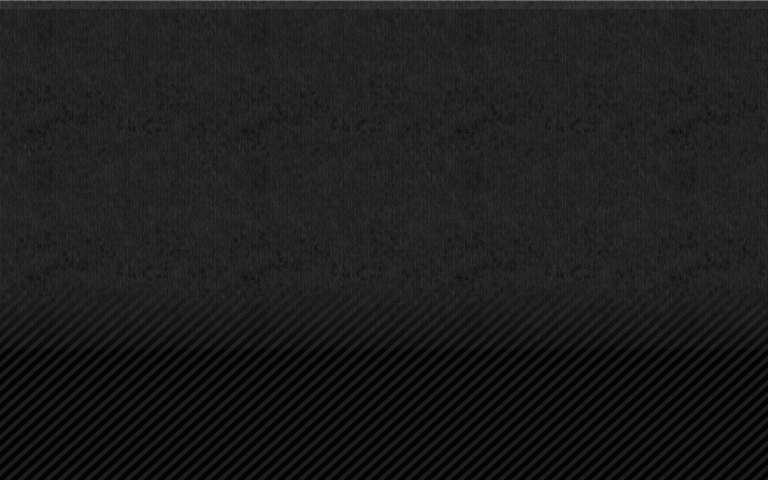
Reproduce this background procedurally as a Shadertoy shader.

```glsl
const float TAU = 6.2831853;

vec2 hash2(vec2 p) {
    vec3 q = fract(p.xyx * vec3(0.1031, 0.1030, 0.0973));
    q += dot(q, q.yzx + 33.33);
    return fract((q.xx + q.yz) * q.zy);
}

// Cellular noise that wraps after "count" cells, centred near zero
float cells(vec2 tile, vec2 count) {
    vec2 p = tile * count;
    vec2 id = floor(p);
    float nearest = 2.0;
    for (int y = -1; y <= 1; y++) {
        for (int x = -1; x <= 1; x++) {
            vec2 cell = id + vec2(x, y);
            vec2 seed = cell + hash2(mod(cell, count) + count);
            nearest = min(nearest, length(seed - p));
        }
    }
    return nearest - 0.5;
}

// Soft elongated spot around a centre
float smudge(vec2 p, vec2 radius) {
    p /= radius;
    return exp(-dot(p, p));
}

// Worn woven cloth, one repeat per unit square, y pointing down
float cloth(vec2 tile) {
    // Ragged outlines for the blotches
    vec2 worn = tile + 0.02 * vec2(cells(tile, vec2(41.0, 29.0)),
                                   cells(tile, vec2(47.0, 31.0)));
    float blotch = 0.012 * cells(worn, vec2(5.0, 4.0))
                 + 0.022 * cells(worn, vec2(14.0, 9.0))
                 + 0.026 * cells(worn, vec2(34.0, 21.0));

    // Fine vertical threads and grain
    float thread = 0.050 * cells(tile, vec2(137.0, 23.0))
                 + 0.042 * cells(tile, vec2(142.0, 98.0))
                 + 0.006 * sin(TAU * tile.x * 61.0)
                 + 0.004 * sin(TAU * tile.x * 43.0 + 2.0 * sin(TAU * tile.x * 3.0));

    // Sparse dark flecks in clusters, denser in the lower part of the repeat
    float cluster = smoothstep(0.15, -0.25, cells(worn, vec2(6.0, 5.0)));
    float fleck = smoothstep(-0.12, -0.34, cells(worn, vec2(25.0, 15.0))) * cluster;
    fleck *= 0.65 + 0.35 * sin(TAU * (tile.y - 0.55));

    // Dark scuffs, broken up by the fine cells
    vec2 slant = tile - vec2(0.26, 0.85);
    slant.y += slant.x * 0.45;
    float scuff = smudge(slant, vec2(0.19, 0.05))
                + 0.9 * smudge(tile - vec2(0.22, 0.21), vec2(0.05, 0.10))
                + 0.6 * smudge(tile - vec2(0.91, 0.95), vec2(0.05, 0.07))
                + 0.4 * smudge(tile - vec2(0.68, 0.80), vec2(0.14, 0.06));
    scuff *= max(0.0, 0.65 + 2.0 * cells(worn, vec2(27.0, 18.0)));
    return 0.151 + blotch + thread - 0.036 * fleck - 0.038 * scuff;
}

void mainImage(out vec4 fragColor, in vec2 fragCoord) {
    vec2 p = fragCoord / iResolution.y;
    float pixel = 1.0 / iResolution.y;
    float depth = 1.0 - p.y;

    float fabric = cloth(fract(vec2(p.x / 0.446, depth / 0.305)));

    // Diagonal stripes over black
    float wave = abs(fract((p.x - p.y * 1.1) / 0.0278) - 0.5) * 0.0278;
    float stripe = 1.0 - smoothstep(-0.7 * pixel, 0.7 * pixel, wave - 0.0064);

    // The cloth fades between the stripes, then ends at a firm edge
    float fade = clamp((0.41 - p.y) / 0.14, 0.0, 1.0);
    float solid = 1.0 - smoothstep(0.268, 0.276, p.y);
    float gap = mix(mix(fabric, 0.015, 0.85 * fade), 0.010, solid);
    float band = mix(mix(fabric, 0.120, 0.6 * fade), 0.108, solid);
    float shade = mix(gap, band, stripe);

    // Lighter strip along the top, with a bright rim and a thin lower line
    float strip = 1.0 - smoothstep(-pixel, pixel, depth - 0.0165);
    shade += 0.045 * strip;
    shade += 0.04 * (1.0 - smoothstep(0.0, 1.5 * pixel, abs(depth - 0.0175)));
    shade += 0.22 * (1.0 - smoothstep(0.0015, 0.0015 + pixel, depth));

    fragColor = vec4(vec3(clamp(shade, 0.0, 1.0)), 1.0);
}
```
